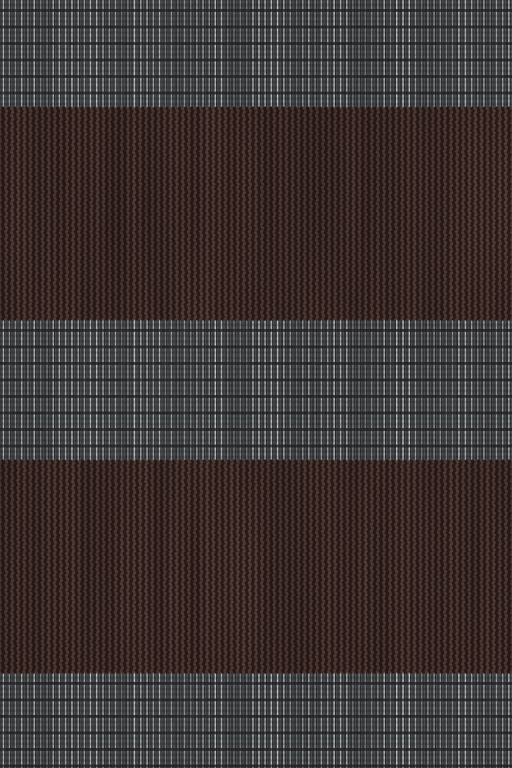
This texture is drawn by a Shadertoy shader. Its source:

```glsl
// Woven fabric: ribbed brown bands alternating with sheer grey bands of fine crossing threads.

#define BAND_PERIOD 0.4596   // height of one brown and one grey band
#define GREY_HEIGHT 0.1823   // height of a grey band
#define GREY_START 0.4010    // lower edge of the middle grey band
#define WARPS 82.0           // grey thread groups across
#define RIBS 84.0            // brown ribs across
#define STITCHES 210.0       // stitch rows down the canvas
#define WEFT_STEP 0.0215     // spacing of the dark cross threads
#define WEAR 0.22            // brightness variation between threads

const float TAU = 6.2831853;
const vec3 BROWN_DARK = vec3(0.145, 0.088, 0.078);
const vec3 BROWN_LIGHT = vec3(0.285, 0.215, 0.200);
const vec3 GREY_DARK = vec3(0.150, 0.158, 0.168);
const vec3 GREY_MID = vec3(0.330, 0.337, 0.345);
const vec3 GREY_LIGHT = vec3(0.650, 0.665, 0.672);
const vec3 WEFT_DARK = vec3(0.135, 0.120, 0.125);

float hash(vec2 p) {
    return fract(sin(dot(p, vec2(127.1, 311.7))) * 43758.5453);
}

// Smooth value noise
float noise(vec2 p) {
    vec2 cell = floor(p), f = fract(p);
    f = f * f * (3.0 - 2.0 * f);
    return mix(mix(hash(cell), hash(cell + vec2(1, 0)), f.x),
               mix(hash(cell + vec2(0, 1)), hash(cell + vec2(1, 1)), f.x), f.y);
}

// Coverage of a line repeated once per unit
float thread(float p, float center, float width, float blur) {
    float d = abs(fract(p - center + 0.5) - 0.5);
    return clamp((0.5 * width - d) / blur + 0.5, 0.0, 1.0);
}

// Ribs of small stitches that lean left and right by turns
vec3 brownWeave(vec2 uv) {
    float row = uv.y * STITCHES;
    float x = uv.x * RIBS + 0.10 * sin(TAU * row * 0.5);
    float rib = 0.5 + 0.5 * cos(TAU * x);
    float stitch = 0.5 + 0.5 * sin(TAU * (row + 0.5 * floor(x + 0.5)));
    float light = smoothstep(0.15, 0.85, rib * (0.70 + 0.40 * stitch));
    light += 0.12 * stitch * (1.0 - rib);
    float tone = 1.0 + WEAR * (noise(vec2(uv.x * RIBS * 0.5, uv.y * 4.0)) - 0.5);
    return mix(BROWN_DARK, BROWN_LIGHT, light) * tone;
}

// Pale warp threads over a dark ground, crossed by dark weft threads
vec3 greyWeave(vec2 uv, float bandY, vec2 pixel) {
    float x = uv.x * WARPS + 0.12 * (noise(vec2(uv.x * WARPS * 0.4, 3.0)) - 0.5);
    float blur = WARPS * pixel.x;
    float column = floor(x);
    float strength = 0.80 + WEAR * (2.0 * hash(vec2(column, 5.0)) - 1.0);
    strength += 0.12 * sin(TAU * uv.x * 8.0);

    vec3 color = mix(GREY_DARK, GREY_MID, 0.75 * thread(x, 0.92, 0.24, blur));
    color = mix(color, GREY_MID, 0.40 * thread(x, 0.18, 0.18, blur));
    color = mix(color, GREY_LIGHT, strength * thread(x, 0.50, 0.25, blur));

    // Fine weft between the heavier dark threads
    float y = bandY / WEFT_STEP;
    float weftBlur = pixel.y / WEFT_STEP;
    color *= 1.0 + 0.10 * cos(TAU * 3.0 * (y - 0.35));
    float weft = thread(y, 0.85, 0.17, weftBlur);
    return mix(color, WEFT_DARK, weft * (0.62 + 0.20 * hash(vec2(column, floor(y)))));
}

void mainImage(out vec4 fragColor, in vec2 fragCoord) {
    vec2 uv = fragCoord / iResolution.xy;
    vec2 pixel = 1.0 / iResolution.xy;

    // Signed distance into the grey band, with a slightly stitched edge
    float bandY = mod(uv.y - GREY_START, BAND_PERIOD);
    float offset = bandY - 0.5 * GREY_HEIGHT;
    offset = abs(mod(offset + 0.5 * BAND_PERIOD, BAND_PERIOD) - 0.5 * BAND_PERIOD);
    float inside = 0.5 * GREY_HEIGHT - offset + 0.0008 * cos(TAU * uv.x * RIBS);
    float grey = clamp(inside / pixel.y + 0.5, 0.0, 1.0);

    vec3 color = mix(brownWeave(uv), greyWeave(uv, bandY, pixel), grey);

    // Dotted selvage where the bands meet
    float seam = 1.0 - smoothstep(0.0005, 0.0025, abs(inside));
    color = mix(color, BROWN_LIGHT, 0.45 * seam * (0.5 + 0.5 * cos(TAU * uv.x * RIBS)));

    // Soft uneven tone and fibre grain
    color *= 0.97 + 0.06 * noise(uv * vec2(5.0, 7.0));
    color *= 0.95 + 0.10 * noise(uv * vec2(340.0, 510.0));
    fragColor = vec4(color, 1.0);
}
```
